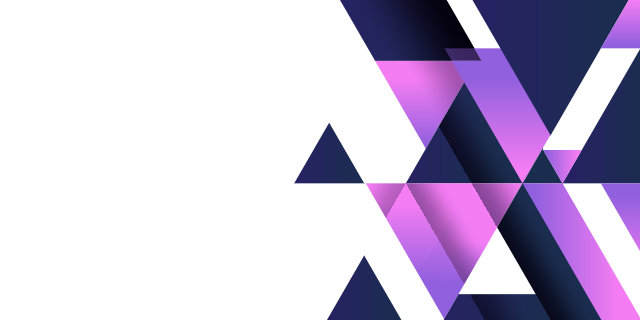
This background is drawn by a Shadertoy shader. Its source:

```glsl
// Overlapping navy and pink-violet triangles and slanted bands on white.

const vec3 WHITE  = vec3(1.0);
const vec3 INDIGO = vec3(0.150, 0.133, 0.385);
const vec3 TEAL   = vec3(0.105, 0.175, 0.310);
const vec3 NIGHT  = vec3(0.015, 0.005, 0.060);
const vec3 PINK   = vec3(0.960, 0.490, 0.955);
const vec3 VIOLET = vec3(0.570, 0.375, 0.870);
const vec3 SHADE  = vec3(0.250, 0.130, 0.370);

const float UNITS = 384.0;               // canvas height in design units
const vec2  NODE  = vec2(627.0, 164.0);  // point where the main lines cross
const float SLANT = 0.57735;             // horizontal run per rise at 60 degrees
const float FAR   = 2000.0;

// Offsets of the shared slanted and level lines from the node
const float CREASE = -140.0;
const float FOLD   = -61.0;
const float THIN   = 48.0;
const float WIDE   = 67.0;
const float SHELF  = 147.0;
const float LEDGE  = 162.0;
const float FLOOR  = -133.0;

float ramp(float from, float to, float x) {
    return clamp((x - from) / (to - from), 0.0, 1.0);
}

float inside(vec2 range, float x) {
    return min(x - range.x, range.y - x);
}

// Coverage of a cell bounded by falling lines, rising lines and levels
float cell(vec3 g, vec2 falling, vec2 rising, vec2 level) {
    float slanted = min(inside(falling, g.x), inside(rising, g.y)) * 0.866;
    float d = min(slanted, inside(level, g.z));
    return clamp(d * iResolution.y / UNITS + 0.5, 0.0, 1.0);
}

vec3 navy(float left, float right, float x) {
    return mix(INDIGO, TEAL, ramp(left, right, x));
}

// Soft shadow that starts at a falling line and fades to its right
float shadow(float line, float width, float x) {
    return step(line, x) * (1.0 - smoothstep(line, line + width, x));
}

void mainImage(out vec4 fragColor, in vec2 fragCoord) {
    vec2 p = fragCoord / iResolution.y * UNITS - NODE;
    vec3 g = vec3(p.x + SLANT * p.y, p.x - SLANT * p.y, p.y);
    vec2 all = vec2(-FAR, FAR);
    vec2 above = vec2(0.0, FAR);
    vec2 below = vec2(-FAR, 0.0);
    vec3 col = WHITE;

    // Free triangles on the left
    col = mix(col, navy(-274.0, -190.0, p.x),
              cell(g, vec2(-FAR, -190.0), vec2(-274.0, FAR), above));
    col = mix(col, navy(-235.0, -145.0, p.x),
              cell(g, vec2(-FAR, -240.0), vec2(CREASE, FAR), all));

    // Upper pink triangle, shaded toward the band
    vec3 tone = mix(VIOLET, PINK, ramp(45.0, 125.0, p.y));
    tone = mix(tone, SHADE, 0.45 * smoothstep(-62.0, 0.0, g.x));
    col = mix(col, tone, cell(g, vec2(-92.0, FAR), vec2(-FAR, CREASE), vec2(-FAR, SHELF)));

    // Central dark triangle with a folded shadow
    tone = mix(navy(-140.0, -40.0, p.x), NIGHT, 0.7 * shadow(FOLD, 58.0, g.x));
    col = mix(col, tone, cell(g, vec2(-FAR, 1.0), vec2(CREASE, FAR), above));

    // Top dark slab
    float slab = cell(g, vec2(-92.0, 36.0), all, vec2(SHELF, FAR));
    tone = mix(INDIGO, TEAL, 0.5 * ramp(-220.0, -120.0, p.x));
    tone = mix(tone, NIGHT, smoothstep(-80.0, 34.0, g.x));
    col = mix(col, tone, slab);

    // Descending violet band, translucent over the slab
    tone = mix(PINK, VIOLET, ramp(15.0, 125.0, p.y));
    float band = cell(g, vec2(0.0, WIDE + 1.0), vec2(-FAR, 0.0), vec2(0.0, LEDGE));
    col = mix(col, tone, band * (1.0 - 0.62 * slab));

    // Large inverted triangle and the corner piece
    col = mix(col, navy(-50.0, 110.0, p.x), cell(g, vec2(WIDE, FAR), vec2(-FAR, 0.5), all));
    tone = mix(VIOLET, PINK, ramp(166.0, 220.0, p.y));
    col = mix(col, tone, cell(g, all, vec2(0.5, FAR), vec2(LEDGE, FAR)));

    // Right dark slope and the two small triangles beside it
    col = mix(col, navy(60.0, 145.0, p.x), cell(g, all, vec2(THIN, FAR), vec2(0.0, LEDGE)));
    col = mix(col, TEAL, cell(g, vec2(-FAR, THIN), vec2(0.0, FAR), above));
    tone = mix(VIOLET, PINK, ramp(28.0, 66.0, p.x));
    col = mix(col, tone, cell(g, vec2(THIN, FAR), vec2(-FAR, THIN), vec2(0.0, 40.0)));

    // Lower pink triangle with crossing folds
    float fade = g.x < CREASE ? ramp(-25.0, -120.0, p.y) : ramp(-70.0, -140.0, p.y);
    tone = mix(PINK, VIOLET, fade);
    tone = mix(tone, VIOLET, 0.18 * step(-62.0, g.y) * shadow(CREASE - 48.0, 125.0, g.x));
    tone = mix(tone, SHADE, 0.5 * shadow(CREASE, 48.0, g.x));
    tone = mix(tone, SHADE, 0.6 * shadow(FOLD, 62.0, g.x));
    float leftFold = step(g.y, CREASE) * smoothstep(CREASE - 50.0, CREASE, g.y);
    tone = mix(tone, SHADE, 0.35 * leftFold);
    col = mix(col, tone, cell(g, vec2(-188.0, FAR), vec2(-FAR, 0.0), below));

    // Dark base, then the dark band beside the white triangle
    tone = mix(navy(-95.0, 30.0, p.x), NIGHT, 0.55 * shadow(CREASE, 60.0, g.x));
    col = mix(col, tone, cell(g, vec2(-FAR, FOLD + 1.0), vec2(0.0, FAR), vec2(-FAR, FLOOR)));
    tone = mix(TEAL, NIGHT, 0.8 * shadow(FOLD, 56.0, g.x));
    col = mix(col, tone, cell(g, vec2(FOLD, 1.0), vec2(0.0, FAR), below));

    // Lower right violet bands
    tone = mix(VIOLET, PINK, ramp(15.0, 115.0, p.x));
    col = mix(col, tone, cell(g, vec2(0.0, THIN), vec2(0.0, FAR), below));
    tone = mix(VIOLET, PINK, ramp(-15.0, -110.0, p.y));
    col = mix(col, tone, cell(g, vec2(94.0, FAR), all, below));

    fragColor = vec4(col, 1.0);
}
```
